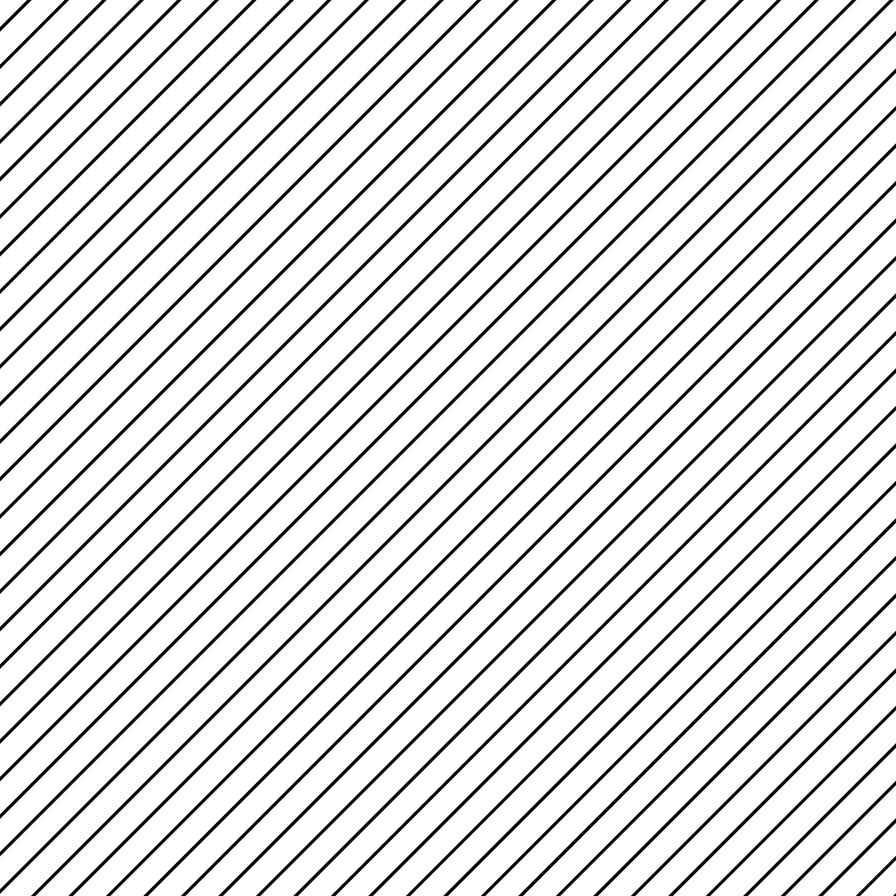
A three.js fragment shader for this pattern:

```glsl
// Thin black diagonal pinstripes on white, rising to the right at 45 degrees.
// A sawtooth along the falling diagonal gives the distance to the nearest
// stripe centre, which is cut to a line with an edge one pixel soft.

#define REPEATS 23.9          // stripes along each side of the canvas
#define FIRST_STRIPE 0.0328   // where the first stripe meets the top edge
#define LINE_WIDTH 0.0036     // measured across the stripe
#define INK vec3(0.015)
#define PAPER vec3(1.0)

varying vec2 vUv;

// Perpendicular distance to the centre of the nearest stripe
float stripeDistance(vec2 p) {
  float alongTop = p.x + 1.0 - p.y;
  float phase = (alongTop - FIRST_STRIPE) * REPEATS;
  float offset = abs(fract(phase + 0.5) - 0.5);
  return offset / (REPEATS * sqrt(2.0));
}

// Share of a pixel lying inside a line of the given width
float lineCoverage(float distanceToCentre, float width, float pixel) {
  return clamp(0.5 + (0.5 * width - distanceToCentre) / pixel, 0.0, 1.0);
}

void main() {
  float pixel = max(fwidth(vUv.x), 1e-5);
  float ink = lineCoverage(stripeDistance(vUv), LINE_WIDTH, pixel);
  gl_FragColor = vec4(mix(PAPER, INK, ink), 1.0);
}
```
